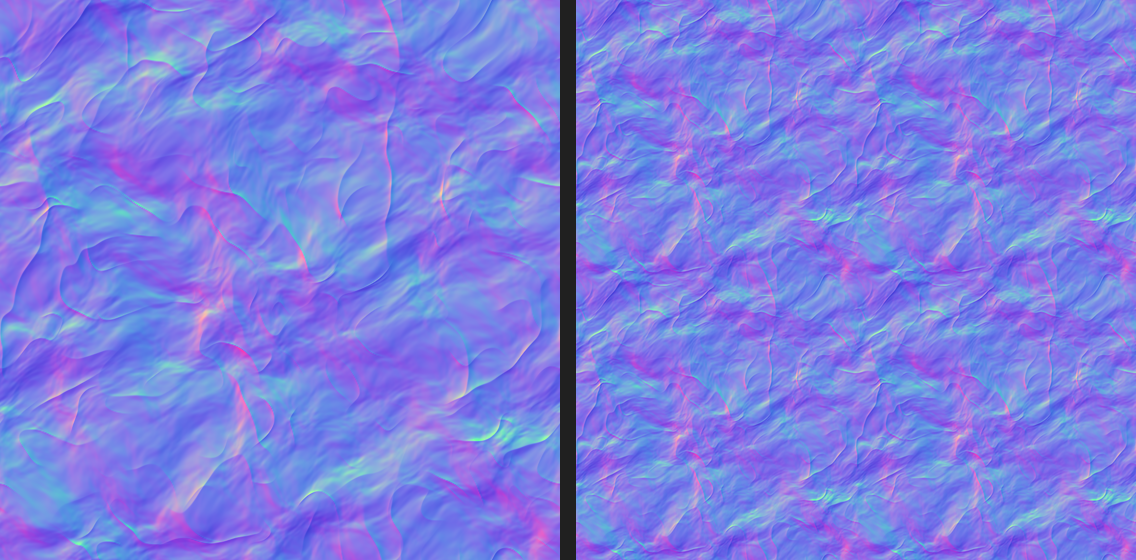
Left, the tile; right, the same tile 2 across and 2 down.
This texture map is drawn by a Shadertoy shader. Its source:

```glsl
const vec3 FLAT_COLOR = vec3(0.490, 0.490, 0.915);
const float SAMPLE_STEP = 0.0015;

vec2 hash22(vec2 p) {
    vec3 q = fract(p.xyx * vec3(0.1031, 0.1030, 0.0973));
    q += dot(q, q.yzx + 33.33);
    return fract((q.xx + q.yz) * q.zy);
}

// Unit gradient of a lattice corner, wrapped to the period
vec2 cornerGradient(vec2 cell, float period, float seed) {
    return normalize(hash22(mod(cell, period) + seed * 17.0) - 0.5 + 1e-4);
}

// Gradient noise that repeats once per unit of p
float tileNoise(vec2 p, float period, float seed) {
    p = p * period + seed * vec2(0.37, 0.61);
    vec2 i = floor(p), f = p - i;
    vec2 w = f * f * f * (f * (f * 6.0 - 15.0) + 10.0);
    vec2 e = vec2(1.0, 0.0);
    float a = dot(cornerGradient(i, period, seed), f);
    float b = dot(cornerGradient(i + e.xy, period, seed), f - e.xy);
    float c = dot(cornerGradient(i + e.yx, period, seed), f - e.yx);
    float d = dot(cornerGradient(i + e.xx, period, seed), f - e.xx);
    return mix(mix(a, b, w.x), mix(c, d, w.x), w.y);
}

vec2 warp(vec2 p, float period, float amount, float seed) {
    return p + amount * vec2(tileNoise(p, period, seed),
                             tileNoise(p, period, seed + 1.0));
}

// Whole-number shear that stretches a tiling noise along a rising diagonal
vec2 shear(vec2 p) {
    return vec2(p.x - p.y, p.y);
}

float bumps(vec2 p, float period, float amplitude, float gain, int octaves, float seed) {
    float sum = 0.0;
    for (int i = 0; i < octaves; i++) {
        sum += amplitude * tileNoise(p, period, seed + float(i));
        period *= 2.0;
        amplitude *= gain;
    }
    return sum;
}

// Thin crests along the zero lines of a noise, fading in and out
float creases(vec2 p, float period, float width, float crest, float seed) {
    float line = tileNoise(p, period, seed);
    float presence = smoothstep(-0.1, 0.35, tileNoise(p, period + 1.0, seed + 1.0));
    return crest * presence * exp(-sqrt(line * line + 1e-5) / width);
}

float rockHeight(vec2 p) {
    p = warp(p, 4.0, 0.05, 11.0);
    p = warp(p, 9.0, 0.025, 13.0);
    p = warp(p, 21.0, 0.01, 15.0);
    return bumps(p, 5.0, 0.0138, 0.37, 5, 3.0)
         + bumps(shear(p), 7.0, 0.0056, 0.38, 4, 31.0)
         + creases(p, 4.0, 0.028, 0.0021, 21.0)
         + creases(p, 6.0, 0.038, 0.0018, 25.0)
         + creases(p, 11.0, 0.06, 0.0011, 41.0);
}

// Central differences: red rises to the right, green falls upward
vec2 surfaceTilt(vec2 p, float h) {
    vec2 e = vec2(h, 0.0);
    vec2 slope = vec2(rockHeight(p + e.xy) - rockHeight(p - e.xy),
                      rockHeight(p + e.yx) - rockHeight(p - e.yx)) / (2.0 * h);
    return slope * vec2(1.0, -1.0);
}

// Encodes the tilt as a colour, with crisper bright sides
vec3 tiltColor(vec2 tilt, vec3 base) {
    tilt = clamp(tilt, -0.4, 0.4);
    tilt += 0.9 * tilt * tilt;
    float blueLoss = 0.7 * dot(tilt, tilt) + 0.12 * max(tilt.y, 0.0);
    return base + vec3(tilt, -blueLoss);
}

void mainImage(out vec4 fragColor, in vec2 fragCoord) {
    vec2 uv = fragCoord / iResolution.xy;
    fragColor = vec4(tiltColor(surfaceTilt(uv, SAMPLE_STEP), FLAT_COLOR), 1.0);
}
```
